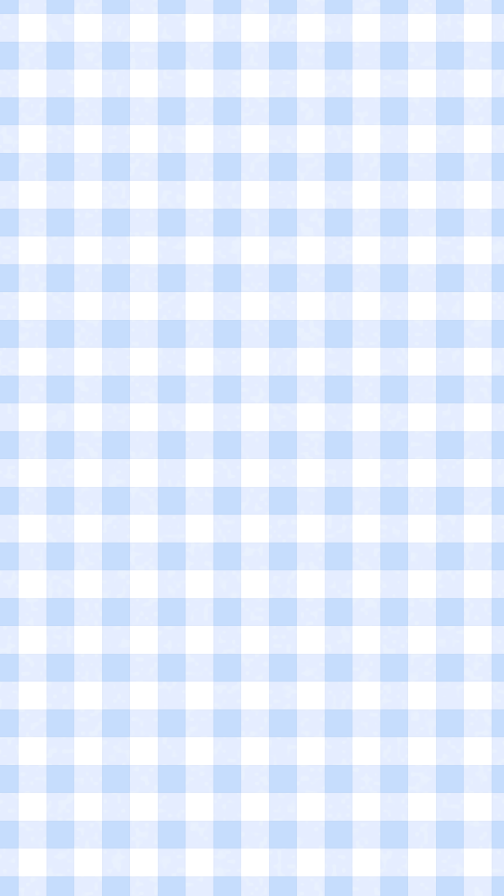
This pattern is drawn by a WebGL 1 fragment shader. Its source:

```glsl
precision highp float;
// Pale blue gingham: two sets of translucent stripes crossing on white.

uniform vec2 u_resolution;

// Lengths are in canvas widths, measured from the top left corner.
const float PERIOD = 0.1104;
const vec2 STRIPE_START = vec2(0.0922, 0.0828);
const float STRIPE_SHARE = 0.5;
const float EDGE_SOFTNESS = 0.0022;
const float SEAM_WIDTH = 0.0022;
const float SEAM_STRENGTH = 0.014;
const float MOTTLE_SCALE = 110.0;
const float MOTTLE_AMOUNT = 0.7;

const vec3 WHITE = vec3(1.0);
const vec3 SINGLE_TINT = vec3(0.897, 0.930, 1.0);
const vec3 FADED_TINT = vec3(0.920, 0.950, 0.992);
const vec3 DOUBLE_TINT = vec3(0.776, 0.868, 0.994);

float hash(vec2 p) {
  return fract(sin(dot(p, vec2(127.1, 311.7))) * 43758.5453);
}

float valueNoise(vec2 p) {
  vec2 cell = floor(p);
  vec2 f = fract(p);
  f = f * f * (3.0 - 2.0 * f);
  float bottom = mix(hash(cell), hash(cell + vec2(1.0, 0.0)), f.x);
  float top = mix(hash(cell + vec2(0.0, 1.0)), hash(cell + 1.0), f.x);
  return mix(bottom, top, f.y);
}

// Signed distance to the stripe borders on each axis, negative inside.
vec2 stripeDistance(vec2 p) {
  vec2 phase = fract((p - STRIPE_START) / PERIOD - 0.5 * STRIPE_SHARE + 0.5);
  return (abs(phase - 0.5) - 0.5 * STRIPE_SHARE) * PERIOD;
}

void main() {
  vec2 p = vec2(gl_FragCoord.x, u_resolution.y - gl_FragCoord.y) / u_resolution.x;
  float softness = max(EDGE_SOFTNESS, 1.0 / u_resolution.x);

  // Stripe coverage on each axis
  vec2 dist = stripeDistance(p);
  vec2 cover = 1.0 - smoothstep(-0.5 * softness, 0.5 * softness, dist);
  float layers = cover.x + cover.y;

  // Slight fading of the single layer
  float mottle = smoothstep(0.55, 0.85, valueNoise(p * MOTTLE_SCALE));
  vec3 single = mix(SINGLE_TINT, FADED_TINT, mottle * MOTTLE_AMOUNT);

  // White, one layer, two layers
  vec3 color = mix(WHITE, single, min(layers, 1.0));
  color = mix(color, DOUBLE_TINT, max(layers - 1.0, 0.0));

  // Faint seams just inside the stripe borders
  vec2 seam = 1.0 - smoothstep(0.0, SEAM_WIDTH, abs(dist + 0.5 * SEAM_WIDTH));
  color -= SEAM_STRENGTH * max(seam.x, seam.y) * min(layers, 1.0);

  gl_FragColor = vec4(color, 1.0);
}
```
